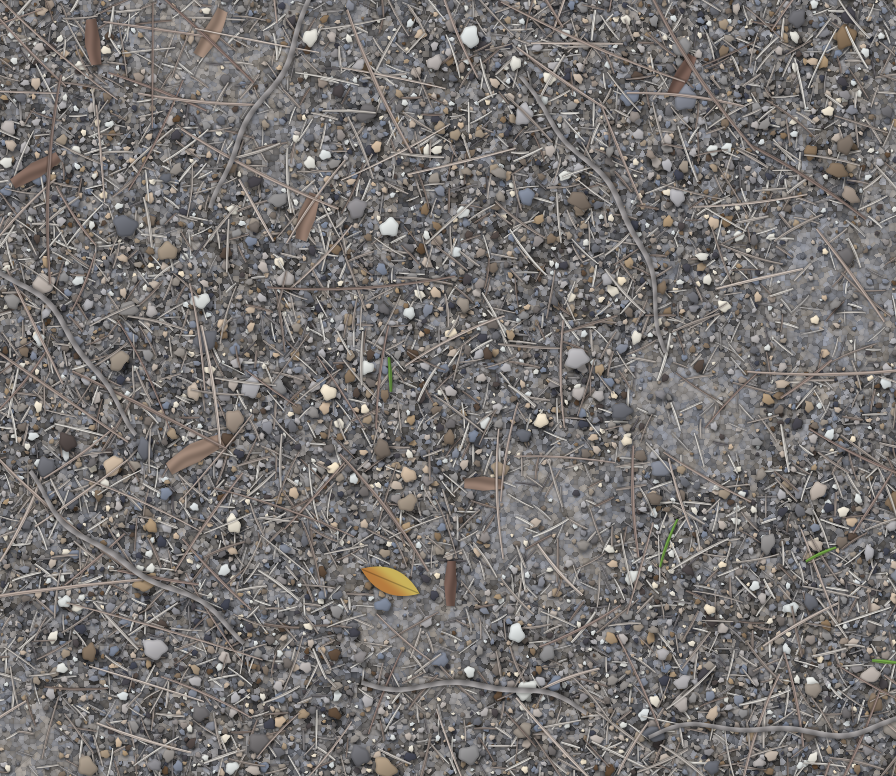
This texture is drawn by a Shadertoy shader. Its source:

```glsl
// Forest floor: gravelly soil littered with pine needles, twigs, wood chips and a few leaves.

vec4 hash4(vec2 p) {
    vec4 q = fract(p.xyxy * vec4(.1031, .1030, .0973, .1099));
    q += dot(q, q.wzxy + 33.33);
    return fract((q.xxyz + q.yzzw) * q.zywx);
}

mat2 turn(float a) { return mat2(cos(a), -sin(a), sin(a), cos(a)); }

// Antialiased inside of a distance given in canvas heights
float inside(float d) { return 1. - smoothstep(-.7, .7, d * iResolution.y); }

// Cellular noise: x is distance to the nearest seed, y and z its random values
vec3 cells(vec2 p) {
    vec3 best = vec3(9., 0., 0.);
    for (int k = 0; k < 9; k++) {
        vec2 c = floor(p) + vec2(k % 3, k / 3) - 1.;
        vec4 h = hash4(c + 500.);
        float d = length(p - c - h.xy);
        if (d < best.x) best = vec3(d, h.zw);
    }
    return best;
}

// Broad bare patches from layered sines, 0 to 1
float bareness(vec2 p) {
    float s = sin(p.x * 9. + 2.5 * sin(p.y * 5. + 1.)) + sin(p.y * 8. - p.x * 5. + 2.)
            + .6 * sin(p.x * 21. + p.y * 17.);
    return smoothstep(.5, 2.1, s);
}

vec3 stoneColor(float h, float tint) {
    vec3 c = h < .24 ? vec3(.50, .48, .47) : h < .43 ? vec3(.29, .28, .28)
           : h < .62 ? vec3(.40, .38, .36) : h < .80 ? vec3(.35, .36, .39)
           : h < .89 ? vec3(.19, .18, .19) : vec3(.63, .63, .61);
    return c + vec3(.09, .02, -.07) * (tint * tint - .25);
}

// Scattered pebbles, n cells per canvas height
void pebbles(inout vec3 col, vec2 p, float n, float density, float seed) {
    vec2 q = p * n;
    for (int k = 0; k < 9; k++) {
        vec2 c = floor(q) + vec2(k % 3, k / 3) - 1.;
        vec4 h = hash4(c + seed), g = hash4(c + seed + 71.);
        if (h.x > density * (1. - .7 * bareness(c / n))) continue;
        vec2 d = q - c - .2 - .6 * h.yz;
        float r = mix(.2, .46, h.w * h.w);
        col *= 1. - .42 * smoothstep(.16, -.1, length(d + vec2(-.05, .1)) - r);
        vec2 e = turn(g.x * 6.28) * d * vec2(1., 1.1 + .5 * g.y);
        float a = atan(e.y, e.x);
        float s = length(e) * (1. + .1 * sin(3. * a + g.z * 6.) + .08 * sin(5. * a + g.w * 9.)) - r;
        float light = 1.08 + .2 * dot(d, vec2(-.4, .9)) / r - .16 * smoothstep(-.12, 0., s);
        col = mix(col, stoneColor(g.z, g.w) * light, inside(s / n));
    }
}

// Scattered strips; reach is the half length in cells, width the half width in heights
void strips(inout vec3 col, vec2 p, float n, float density, float reach, float width,
            vec3 dark, vec3 pale, float seed) {
    vec2 q = p * n;
    for (int k = 0; k < 9; k++) {
        vec2 c = floor(q) + vec2(k % 3, k / 3) - 1.;
        vec4 h = hash4(c + seed), g = hash4(c + seed + 37.);
        if (h.x > density * (1. - .4 * bareness(c / n))) continue;
        vec2 d = turn(h.w * 6.28) * (q - c - .25 - .5 * h.yz) / n;
        float len = reach * mix(.45, 1., g.x) / n;
        d.y += (g.y - .5) * .14 * (d.x * d.x / len - len * .3);
        float w = width * mix(.65, 1.2, g.z) * (1. - .35 * abs(d.x) / len);
        float s = max(abs(d.y) - w, abs(d.x) - len);
        col *= 1. - .3 * smoothstep(.003, -.001, s);
        float fiber = .96 + .1 * sin(d.y / width * 5. + sin(d.x * 90.)) + .12 * d.y / w;
        col = mix(col, mix(dark, pale, g.w) * fiber, inside(s));
    }
}

void mainImage(out vec4 fragColor, in vec2 fragCoord) {
    vec2 p = fragCoord / iResolution.y;

    // Soil crumbs, smoother and paler in the bare patches
    float bare = bareness(p);
    vec3 crumb = cells(p * 150.), clod = cells(p * 38. + 7.);
    float tone = mix(.34, .40, bare) + (crumb.y - .5) * mix(.27, .15, bare)
               - .08 * crumb.x + .08 * (clod.y - .4);
    vec3 col = tone * mix(vec3(.96, .99, 1.07), vec3(1.06, 1., .93), .6 * crumb.z + .4 * clod.z);

    // Gravel with short litter between the sizes
    vec3 bark = vec3(.34, .30, .28), straw = vec3(.65, .64, .62);
    pebbles(col, p, 95., .74, 11.);
    strips(col, p, 52., .45, .9, .0014, vec3(.25, .24, .25), straw, 23.);
    pebbles(col, p, 54., .6, 131.);
    strips(col, p, 44., .5, .95, .0015, bark, straw, 211.);
    pebbles(col, p, 29., .2, 307.);

    // Needles and wood chips
    strips(col, p, 23., .42, 1., .0017, bark, straw, 401.);
    strips(col, p, 6., .14, .24, .011, vec3(.28, .21, .19), vec3(.48, .41, .36), 457.);
    strips(col, p, 13., .42, 1.1, .0018, vec3(.37, .31, .29), vec3(.60, .56, .53), 503.);
    strips(col, p, 7., .32, 1., .0021, vec3(.36, .31, .29), vec3(.53, .48, .45), 607.);

    // Long crooked twigs
    for (int i = 0; i < 6; i++) {
        vec4 h = hash4(vec2(i * 7 + 3, 19));
        vec2 d = turn(h.z * 3.14) * (p - vec2(fract(float(i) * .618 + .06) * 1.15, h.y));
        d.y += .022 * sin(d.x * 13. + h.w * 6.) + .004 * sin(d.x * 47.);
        float s = max(abs(d.y) - .0038 + .006 * abs(d.x), abs(d.x) - .1 - .12 * h.x);
        col *= 1. - .35 * smoothstep(.006, -.001, s);
        col = mix(col, vec3(.40, .39, .39) * (1. + 70. * d.y + .1 * sin(d.x * 300.)), inside(s));
    }

    // Overcast daylight with soft highlights
    col = col * 1.5 / (1. + .28 * col);

    // Green blades and one fallen yellow leaf
    strips(col, p, 9., .07, .32, .0024, vec3(.32, .46, .22), vec3(.48, .66, .30), 701.);
    vec2 leaf = turn(-.4) * (p - vec2(.503, .251));
    float rim = abs(leaf.y) - .016 * (1. - pow(leaf.x / .041, 2.));
    vec3 leafColor = mix(vec3(.70, .48, .25), vec3(.78, .69, .36), smoothstep(-.01, .01, leaf.y + .3 * leaf.x));
    col *= 1. - .35 * smoothstep(.006, -.001, max(rim, abs(leaf.x) - .041));
    col = mix(col, leafColor * (1. - .25 * inside(abs(leaf.y) - .0008)), inside(max(rim, abs(leaf.x) - .041)));

    fragColor = vec4(clamp(col, 0., 1.), 1.);
}
```
